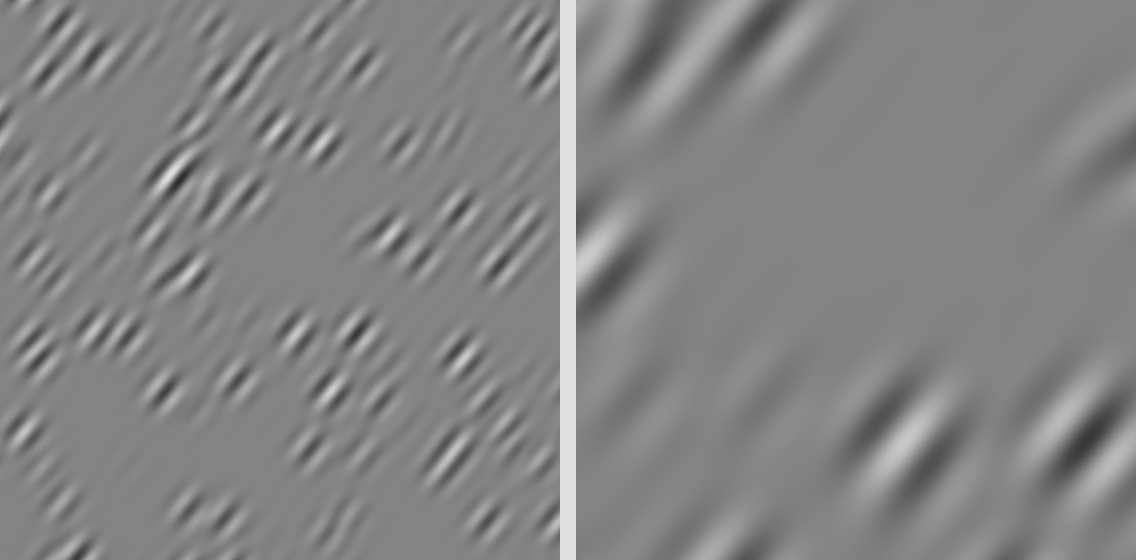
Left: the whole. Right: its middle third, enlarged.
Write a three.js fragment shader that draws this texture.

```glsl
// Sparse Gabor noise: scattered diagonal ripples on a flat grey ground.
varying vec2 vUv;

const float CELLS = 9.0;          // grid cells across the canvas
const int TRIES = 3;              // possible ripples per cell
const float PRESENCE = 0.40;      // chance that a ripple exists
const float SIGMA = 0.0255;       // envelope width
const float WAVELENGTH = 0.0425;  // distance between crests
const float WAVE_ANGLE = -0.69;   // direction across the stripes, radians
const float AMPLITUDE = 0.30;     // strongest ripple
const vec3 GROUND = vec3(0.512);

// Four random values from a cell and an index
vec4 hash4(vec2 cell, float index) {
  vec3 p = vec3(cell, index) + 41.7;
  vec4 q = fract(p.xyzx * vec4(0.1031, 0.1030, 0.0973, 0.1099));
  q += dot(q, q.wzxy + 33.33);
  return fract((q.xxyz + q.yzzw) * q.zywx);
}

// Cosine wave under a round Gaussian envelope
float gabor(vec2 offset, vec2 direction, float wavelength, float sigma) {
  float envelope = exp(-0.5 * dot(offset, offset) / (sigma * sigma));
  return envelope * cos(6.2831853 * dot(offset, direction) / wavelength);
}

// Sum of the signed ripples in the surrounding cells
float gaborNoise(vec2 uv, float cells, vec2 direction) {
  vec2 home = floor(uv * cells);
  float sum = 0.0;
  for (int y = -1; y <= 1; y++) {
    for (int x = -1; x <= 1; x++) {
      vec2 cell = home + vec2(float(x), float(y));
      for (int i = 0; i < TRIES; i++) {
        vec4 rnd = hash4(cell, float(i) * 17.0);
        vec2 center = (cell + rnd.xy) / cells;
        float weight = (2.0 * rnd.z - 1.0) * step(rnd.w, PRESENCE);
        sum += weight * gabor(uv - center, direction, WAVELENGTH, SIGMA);
      }
    }
  }
  return sum;
}

void main() {
  vec2 direction = vec2(cos(WAVE_ANGLE), sin(WAVE_ANGLE));
  float ripple = AMPLITUDE * gaborNoise(vUv, CELLS, direction);
  gl_FragColor = vec4(clamp(GROUND + ripple, 0.0, 1.0), 1.0);
}
```
